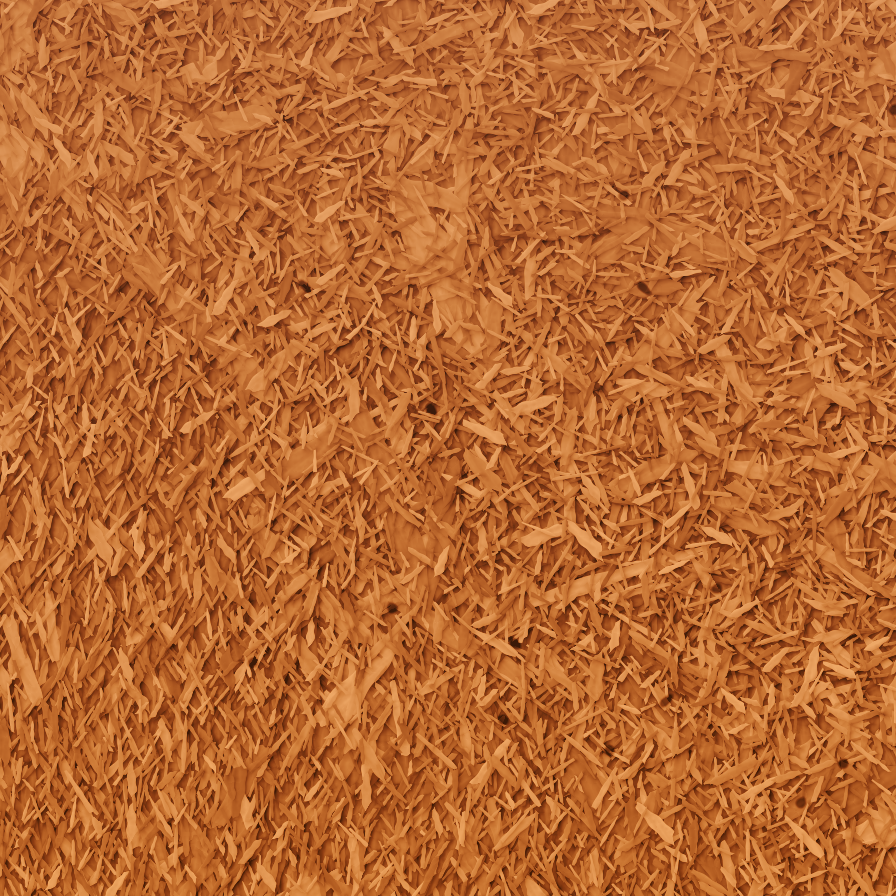
Reproduce this texture procedurally as a WebGL 2 fragment shader.

```glsl
#version 300 es
precision highp float;
// Pressed wood-chip board: layers of scattered, tapered strands on jittered grids.
// Each strand has its own direction, tone, sine-wave grain, lit rim and cast shadow;
// cellular noise adds fine grit and a few dark knots, and a ramp turns tone to colour.
uniform vec2 u_resolution;
out vec4 fragColor;

const float PI = 3.14159265;
const int LAYERS = 11;
// Cells across the canvas and share of filled cells, from bottom layer to top.
const float GRID[LAYERS] = float[](20., 36., 12., 46., 24., 7., 34., 15., 56., 26., 42.);
const float FILL[LAYERS] = float[](1., 1., .85, 1., .8, .5, .7, .35, .75, .4, .55);
const vec3 RAMP[6] = vec3[](
    vec3(.55, .24, .09), vec3(.68, .35, .14), vec3(.76, .43, .19),
    vec3(.82, .51, .25), vec3(.87, .58, .33), vec3(.93, .66, .41));
const vec2 LIGHT = vec2(-.6, .8);
const float BASE_TONE = .60;
const float TONE_SPREAD = .62;
const float GRAIN_DEPTH = .075;
const float RIM_DEPTH = .16;
const float RIM_WIDTH = .0022;
const float SHADOW_DEPTH = .34;
const float SHADOW_WIDTH = .0032;
const float GRIT_GRID = 150.;
const float GRIT_DEPTH = .22;
const float KNOT_GRID = 11.;
const float KNOT_SHARE = .12;

vec4 hash4(vec3 p) {
    vec4 q = fract(p.xyzx * vec4(.1031, .1030, .0973, .1099));
    q += dot(q, q.wzxy + 33.33);
    return fract((q.xxyz + q.yzzw) * q.zywx);
}

// Distance to the nearest scattered point, and a random value of that point.
vec2 cellular(vec2 p, float seed) {
    vec2 cell = floor(p), nearest = vec2(9., 0.);
    for (int j = -1; j <= 1; j++)
    for (int i = -1; i <= 1; i++) {
        vec2 c = cell + vec2(i, j);
        vec4 r = hash4(vec3(c + 90., seed));
        float d = length(p - c - r.xy);
        if (d < nearest.x) nearest = vec2(d, r.z);
    }
    return nearest;
}

// Wavering fibres along the local x axis, about -1 to 1.
float woodGrain(vec2 q, float phase) {
    float sway = sin(q.x * 37. + phase) + .6 * sin(q.x * 91. + phase * 2.3);
    float broad = sin(q.y * 410. + sway * 1.4 + phase);
    float fine = sin(q.y * 830. + q.x * 55. + sway * 2. + phase * 3.);
    float breaks = sin(q.x * 260. + 4. * sin(q.y * 300. + phase));
    return .5 * broad + .4 * fine * (.6 + .4 * breaks) + .15 * breaks;
}

// Signed distance to a strand with wedge taper, slanted ends and uneven sides.
float strandDistance(vec2 q, float halfLen, float halfWidth, vec4 r) {
    float along = q.x / halfLen;
    float width = halfWidth * (1. - .45 * along * (r.x - .5) * 2.);
    width *= 1. - .6 * smoothstep(.35, 1., abs(along)) * r.y;
    width += halfWidth * .13 * sin(along * 9. + r.z * 40.);
    float ends = abs(q.x + q.y * (r.w - .5) * 2.5) - halfLen * .85;
    ends += halfWidth * .2 * sin(q.y * 520. + r.z * 30.);
    return max(abs(q.y) - width, ends);
}

// Lays one layer of strands over the tone beneath it.
float addStrands(float tone, vec2 p, float grid, float fill, float seed, float px) {
    vec2 cell = floor(p * grid);
    for (int j = -1; j <= 1; j++)
    for (int i = -1; i <= 1; i++) {
        vec2 c = cell + vec2(i, j);
        vec4 place = hash4(vec3(c + 40., seed));
        if (place.w > fill) continue;
        vec4 form = hash4(vec3(c + 40., seed + 57.));
        vec2 centre = (c + place.xy) / grid;

        // Strands run mostly upright at lower left, and freely elsewhere.
        float turn = mix(.5, 1., smoothstep(.2, .85, .6 * (centre.x + centre.y)));
        float angle = PI * (.5 + (place.z - .5) * turn);
        vec2 axis = vec2(cos(angle), sin(angle));
        vec2 normal = vec2(-axis.y, axis.x);
        vec2 q = vec2(dot(p - centre, axis), dot(p - centre, normal));

        float halfLen = mix(.5, .98, form.x) / grid;
        float halfWidth = max(halfLen * mix(.06, .24, form.y * form.y), .0017);
        float d = strandDistance(q, halfLen, halfWidth, form.zxwy);
        float lit = dot(normal, LIGHT) * clamp(q.y / halfWidth, -1., 1.);

        float surface = BASE_TONE + (form.z - .5) * TONE_SPREAD;
        surface += GRAIN_DEPTH * woodGrain(q, form.w * 60.);
        surface += RIM_DEPTH * lit * exp(min(d, 0.) / RIM_WIDTH);
        float shadow = SHADOW_DEPTH * (.4 - .6 * lit) * exp(-max(d, 0.) / SHADOW_WIDTH);
        float cover = 1. - smoothstep(-.6 * px, .6 * px, d);
        tone = mix(tone - max(shadow, 0.), surface, cover);
    }
    return tone;
}

vec3 woodColour(float tone) {
    float f = clamp(tone, 0., 1.) * 5.;
    int k = min(int(f), 4);
    return mix(RAMP[k], RAMP[k + 1], f - float(k)) * (1. + .9 * clamp(tone, -.65, 0.));
}

void main() {
    vec2 p = gl_FragCoord.xy / u_resolution.y;
    float px = 1. / u_resolution.y;

    // Packed strands, with patches of thinner cover
    float tone = .42 + .12 * woodGrain(p.yx, 2.);
    float patches = sin(p.x * 9. + 2. * sin(p.y * 5.)) * sin(p.y * 11. + 1.5 * sin(p.x * 7.));
    for (int n = 0; n < LAYERS; n++)
        tone = addStrands(tone, p, GRID[n], FILL[n] * (1. + .2 * patches), float(n) * 3.7 + 5., px);

    // Grit, and softer contrast toward the top
    vec2 grit = cellular(p * GRIT_GRID, 3.);
    tone += GRIT_DEPTH * (grit.x - .45) * (grit.y - .35);
    tone = mix(.5, tone, mix(1.1, .88, smoothstep(.45, .9, p.y)));

    // Sparse dark knots
    vec2 knot = cellular(p * KNOT_GRID + .04 * sin(p.yx * 130.), 8.);
    float spot = 1. - smoothstep(.04, .09, knot.x);
    tone -= .75 * spot * step(1. - KNOT_SHARE, knot.y);

    // Paler, greyer wood above; warmer below
    vec3 colour = woodColour(tone) + vec3(-.005, .008, .03) * (p.y - .45) * 1.6;
    fragColor = vec4(colour, 1.);
}
```
